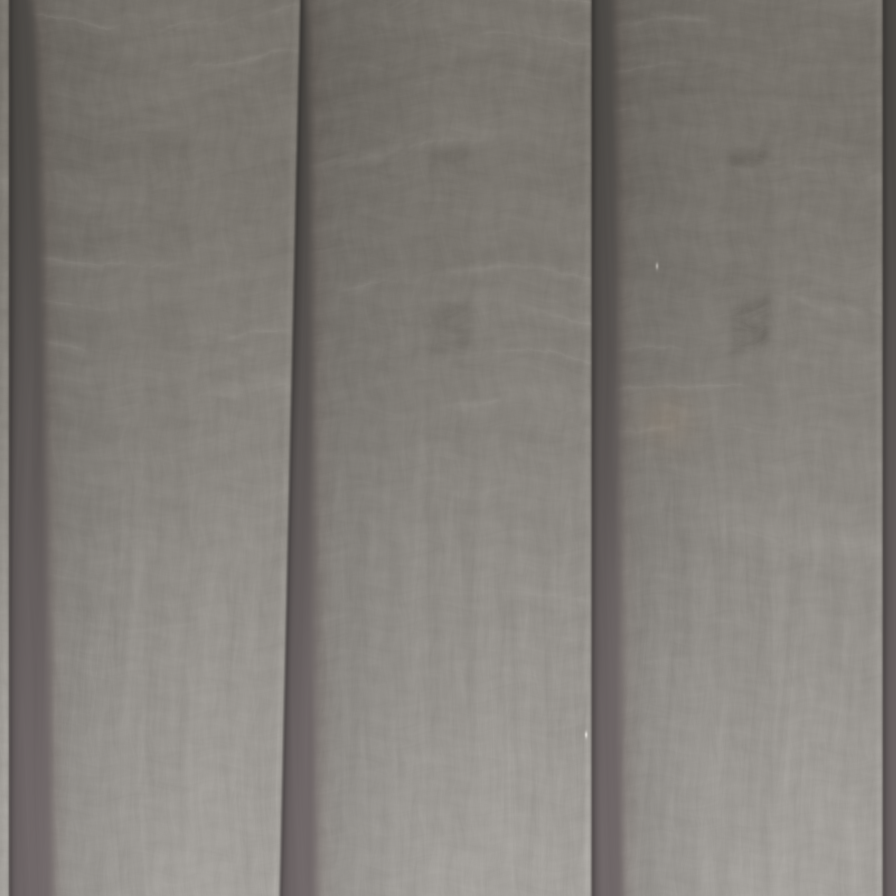
Write a three.js fragment shader that draws this texture.

```glsl
// Three overlapping weathered grey wooden slats with dark gaps and curled grain.
#define PITCH 0.325
#define FIRST_EDGE 0.0104
#define GAP 0.023
#define LEAN 0.023
#define EDGE_SOFT 0.0028
#define CURL_STRENGTH 0.026
#define FIBRE_STRENGTH 0.036
#define WEAVE_STRENGTH 0.020
#define WOOD_TOP vec3(0.462, 0.446, 0.420)
#define WOOD_BOTTOM vec3(0.644, 0.632, 0.614)
#define GAP_TOP vec3(0.305, 0.294, 0.280)
#define GAP_BOTTOM vec3(0.440, 0.408, 0.412)

varying vec2 vUv;

// Layered, warped sines; stretch p to stretch the grain.
float grain(vec2 p) {
  float sum = 0.0, amp = 0.6;
  for (int i = 0; i < 5; i++) {
    p += 0.8 * sin(p.yx * 1.3 + float(i) * 1.9);
    sum += amp * sin(p.x + 0.7) * sin(p.y + 2.1);
    p = mat2(1.4, 1.1, -1.1, 1.4) * p;
    amp *= 0.62;
  }
  return sum;
}

float box(vec2 p, vec2 halfSize, float soft) {
  vec2 m = 1.0 - smoothstep(halfSize - soft, halfSize + soft, abs(p));
  return m.x * m.y;
}

// Left and right borders of a slat; the first one tapers downwards.
vec2 slatBorders(float id, float y) {
  float tapered = 1.0 - min(abs(id), 1.0);
  float narrow = 1.0 - min(abs(id - 1.0), 1.0);
  float start = FIRST_EDGE + PITCH * id;
  float drop = 1.0 - y;
  float left = start + GAP - 0.017 * narrow + (0.010 + 0.014 * tapered) * sqrt(drop);
  return vec2(left, start + PITCH - LEAN * tapered * drop);
}

// Brightness variation of the wood surface.
float woodRelief(vec2 p, float id, float u) {
  vec2 q = p + vec2(id * 3.71, id * 1.37);
  float lower = 1.0 - smoothstep(0.15, 0.75, p.y);

  // Curled figure: bent bands and short pale ridges, strongest near the top
  float bend = 0.014 * sin(u * 4.2 + id * 1.8) + 0.006 * grain(q * vec2(19.0, 8.0));
  float h = q.y + bend;
  float bands = grain(vec2(q.x * 9.0, h * 62.0));
  float ridge = pow(1.0 - abs(sin(h * 42.0 + 1.6 * sin(h * 19.0))), 4.0);
  ridge *= smoothstep(-0.1, 0.7, grain(q * vec2(11.0, 17.0)));
  float relief = CURL_STRENGTH * (0.5 * bands + 1.5 * ridge) * (1.0 - 0.75 * lower);

  // Long upright fibres, strongest near the bottom
  float sway = 0.003 * sin(q.y * 9.0 + id);
  float fibres = grain(vec2((q.x + sway) * 150.0, q.y * 9.0));
  float patches = 0.75 + 0.4 * grain(q * vec2(17.0, 6.0));
  relief += FIBRE_STRENGTH * fibres * patches * (0.12 + 0.5 * lower);

  // Fine crossed weave and broad blotches
  relief += WEAVE_STRENGTH * 0.5 * grain(q * vec2(230.0, 60.0));
  relief += WEAVE_STRENGTH * 0.5 * grain(q * vec2(55.0, 200.0));
  relief += 0.007 * grain(q * vec2(9.0, 5.0));
  return relief;
}

// Faint central strip with two squarish stains on the later slats.
float stains(vec2 p, float id, float u) {
  float x = (u - 0.5) * 0.31;
  float mask = 0.013 * box(vec2(x, p.y - 0.45), vec2(0.028, 0.40), 0.006);
  float amount = 0.006 + 0.020 * clamp(id, 0.0, 2.0);
  amount *= 0.85 + 0.5 * grain(p * vec2(60.0, 130.0));
  for (int i = 0; i < 2; i++) {
    float n = float(i);
    vec2 d = vec2(x, p.y - 0.825 + 0.188 * n - 0.25 * x);
    mask += amount * box(d, vec2(0.022, 0.009 + 0.018 * n), 0.007);
  }
  return mask;
}

void main() {
  vec2 p = vUv;
  float id = floor((p.x - FIRST_EDGE) / PITCH);
  vec2 own = slatBorders(id, p.y);
  float u = (p.x - own.x) / (own.y - own.x);

  // Wood: vertical light falloff, rounded left side, grain and stains
  vec3 wood = mix(WOOD_BOTTOM, WOOD_TOP, smoothstep(-0.15, 1.0, p.y));
  wood *= mix(0.91, 1.01, smoothstep(-0.02, 0.55, u));
  wood *= mix(vec3(0.93, 0.90, 0.90), vec3(1.0), smoothstep(-0.03, 0.10, u));
  wood += woodRelief(p, id, u) - stains(p, id, u);
  vec2 r = (p - vec2(0.745, 0.53)) * 32.0;
  wood += vec3(0.024, 0.008, -0.008) * exp(-dot(r, r));

  // Gap: recessed dark board with slight upright streaks
  vec3 color = mix(GAP_BOTTOM, GAP_TOP, smoothstep(0.0, 1.0, p.y));
  color += 0.012 * grain(vec2(p.x * 150.0, p.y * 5.0));

  // Lay slats left to right, each casting a thin shadow past its right edge
  for (int i = -1; i < 4; i++) {
    vec2 border = slatBorders(float(i), p.y);
    float past = p.x - border.y;
    float cover = smoothstep(border.x - 0.007, border.x + 0.010, p.x);
    cover *= 1.0 - smoothstep(-EDGE_SOFT, EDGE_SOFT, past);
    float rim = exp(-pow((past + 0.005) / 0.003, 2.0));
    color *= 1.0 - 0.40 * step(-EDGE_SOFT, past) * exp(-max(past, 0.0) / 0.0045);
    color = mix(color, wood + 0.022 * rim, cover);
  }

  // Tiny pale chips, one on each later slat
  float n = id - 1.0;
  vec2 chip = vec2(mix(own.x, own.y, 0.98 - 0.83 * n), 0.18 + 0.523 * n);
  vec2 d = (p - chip) / vec2(0.0016, 0.0035);
  color += 0.24 * step(0.0, n) * step(n, 1.0) * exp(-dot(d, d));

  gl_FragColor = vec4(clamp(color, 0.0, 1.0), 1.0);
}
```
